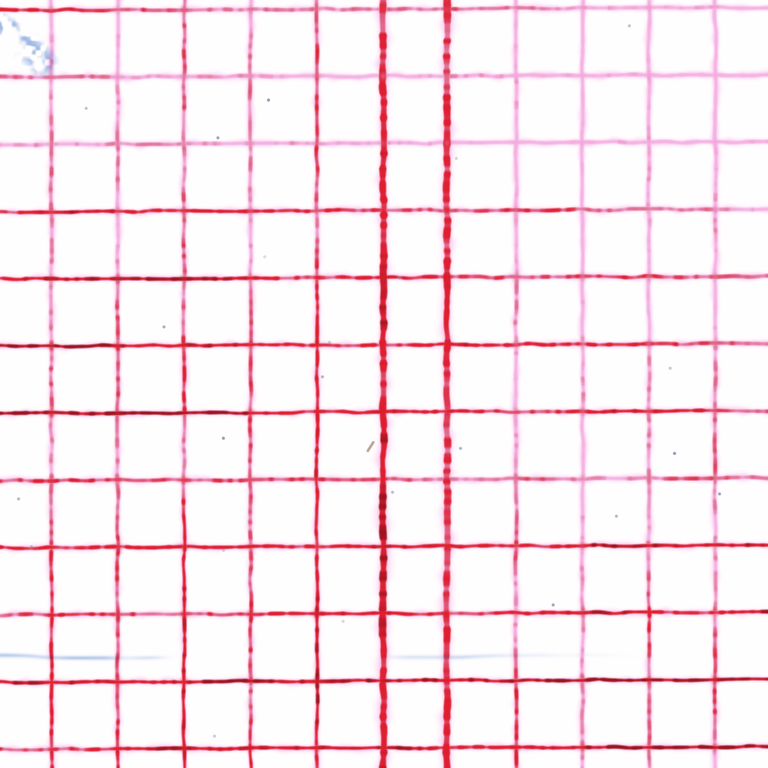
This pattern is drawn by a Shadertoy shader. Its source:

```glsl
// Hand-ruled red and pink grid on white paper, with two heavy uprights.
// Each axis finds its nearest line, then noise along that line varies the
// wobble, width, ink density and pink bleed; faint blue stains and specks on top.

const vec2 PITCH = vec2(0.08646, 0.0875);
const vec2 FIRST = vec2(0.0668, 0.0260);
const vec2 LAST_INDEX = vec2(10.0, 11.0);
const float TILT = 0.0035;
const float TWIN_SHIFT = 0.0035;
const float THIN = 0.0021;
const float HEAVY = 0.0041;
const float SOFTNESS = 0.0016;
const float WOBBLE = 0.0022;
const float SPECK_CELLS = 13.0;

const vec3 PAPER = vec3(1.0, 0.995, 0.997);
const vec3 BLEED = vec3(0.97, 0.70, 0.91);
const vec3 PALE = vec3(0.94, 0.64, 0.85);
const vec3 ROSE = vec3(0.87, 0.42, 0.56);
const vec3 RED = vec3(0.87, 0.12, 0.19);
const vec3 DARK = vec3(0.60, 0.08, 0.12);
const vec3 BLUE = vec3(0.62, 0.73, 0.90);
const vec3 SPECK = vec3(0.48, 0.52, 0.65);
const vec3 BROWN = vec3(0.60, 0.47, 0.40);

// Ink density of each line: left to right, and bottom to top.
const float COLUMN_INK[11] = float[11](
    0.40, 0.36, 0.48, 0.42, 0.58, 0.72, 0.71, 0.24, 0.20, 0.32, 0.26);
const float ROW_INK[12] = float[12](
    0.72, 0.90, 0.66, 0.72, 0.48, 0.80, 0.70, 0.64, 0.54, 0.22, 0.18, 0.46);

float hash(vec2 p) {
    return fract(sin(dot(p, vec2(127.1, 311.7))) * 43758.5453);
}

float noise(vec2 p) {
    vec2 i = floor(p), f = fract(p);
    f = f * f * (3.0 - 2.0 * f);
    return mix(mix(hash(i), hash(i + vec2(1, 0)), f.x),
               mix(hash(i + vec2(0, 1)), hash(i + vec2(1, 1)), f.x), f.y);
}

float softEdge() {
    return max(SOFTNESS, 0.8 / iResolution.y);
}

vec3 inkColour(float level) {
    vec3 c = mix(PALE, ROSE, smoothstep(0.15, 0.42, level));
    c = mix(c, RED, smoothstep(0.40, 0.68, level));
    return mix(c, DARK, smoothstep(0.76, 1.0, level));
}

// One inked line at signed distance d, with its pink bleed.
vec3 ruledLine(float d, float along, float seed, float ink, float halfWidth) {
    d += WOBBLE * (noise(vec2(along * 45.0, seed)) - 0.5);
    float flow = noise(vec2(along * 10.0, seed + 60.0));
    float grain = noise(vec2(along * 150.0, seed + 120.0));
    float level = clamp(ink + 0.36 * (flow - 0.5) + 0.28 * (grain - 0.5), 0.0, 1.0);

    float side = noise(vec2(along * 60.0, seed + (d > 0.0 ? 180.0 : 240.0)));
    float reach = halfWidth * (1.1 + 1.1 * side * side) + 0.0008;
    float halo = 0.75 * exp(-d * d / (reach * reach));
    vec3 colour = mix(PAPER, BLEED, halo);

    float width = halfWidth * (0.75 + 0.5 * grain);
    float core = 1.0 - smoothstep(width - softEdge(), width + softEdge(), abs(d));
    return mix(colour, inkColour(level), core * mix(0.55, 1.0, smoothstep(0.1, 0.6, level)));
}

float segment(vec2 p, vec2 a, vec2 b) {
    vec2 ab = b - a;
    return length(p - a - ab * clamp(dot(p - a, ab) / dot(ab, ab), 0.0, 1.0));
}

// Blue smudge, horizontal streaks, a brown fleck and scattered specks.
vec3 addWear(vec3 colour, vec2 uv) {
    float mottle = noise(uv * 160.0) * noise(uv * 60.0 + 9.0);
    float smudge = 1.0 - smoothstep(0.005, 0.025, segment(uv, vec2(0.0, 0.975), vec2(0.055, 0.92)));
    colour = mix(colour, colour * BLUE, smudge * smoothstep(0.15, 0.5, mottle));

    float streakY = 0.145 + 0.004 * (noise(vec2(uv.x * 12.0, 5.0)) - 0.5);
    float streak = exp(-pow((uv.y - streakY) / 0.0028, 2.0));
    float reach = 1.0 - smoothstep(0.12, 0.26, uv.x)
        + 0.5 * smoothstep(0.48, 0.54, uv.x) * (1.0 - smoothstep(0.65, 0.85, uv.x));
    colour = mix(colour, colour * BLUE, streak * reach * noise(uv * vec2(30.0, 120.0)));

    float fleck = segment(uv, vec2(0.479, 0.413), vec2(0.486, 0.424));
    colour = mix(colour, BROWN, 0.7 * (1.0 - smoothstep(0.0005, 0.0028, fleck)));

    vec2 cell = floor(uv * SPECK_CELLS);
    vec2 centre = cell + 0.15 + 0.7 * vec2(hash(cell + 3.0), hash(cell + 17.0));
    float speck = 1.0 - smoothstep(0.0008, 0.0030, length(uv - centre / SPECK_CELLS));
    float chosen = step(0.84, hash(cell + 41.0));
    return mix(colour, SPECK, speck * chosen * (0.3 + 0.6 * hash(cell + 53.0)));
}

void mainImage(out vec4 fragColor, in vec2 fragCoord) {
    vec2 uv = fragCoord / iResolution.xy;
    vec2 p = uv - vec2(0.0, TILT * (uv.x - 0.5));
    vec2 index = clamp(round((p - FIRST) / PITCH), vec2(0.0), LAST_INDEX);
    vec2 d = p - FIRST - index * PITCH;

    // Uprights darken downward; the upper rows fade to the right.
    bool heavy = index.x == 5.0 || index.x == 6.0;
    if (index.x == 6.0) d.x += TWIN_SHIFT;
    float columnInk = COLUMN_INK[int(index.x)] + (heavy ? 0.12 : 0.36) * (0.5 - uv.y);
    float rowSlope = mix(0.15, -0.42, smoothstep(0.2, 0.5, uv.y));
    float rowInk = ROW_INK[int(index.y)] + rowSlope * (uv.x - 0.4);

    vec3 column = ruledLine(d.x, uv.y, index.x, columnInk, heavy ? HEAVY : THIN);
    vec3 row = ruledLine(d.y, uv.x, index.y + 30.0, rowInk, THIN);
    vec3 colour = min(column, row);

    // Ink pools where lines cross.
    float pool = exp(-dot(d, d) / 0.000022) * (0.5 + 0.5 * hash(index));
    colour = mix(colour, inkColour(min(0.72, 0.55 * (columnInk + rowInk))), 0.8 * pool);

    fragColor = vec4(clamp(addWear(colour, uv), 0.0, 1.0), 1.0);
}
```
